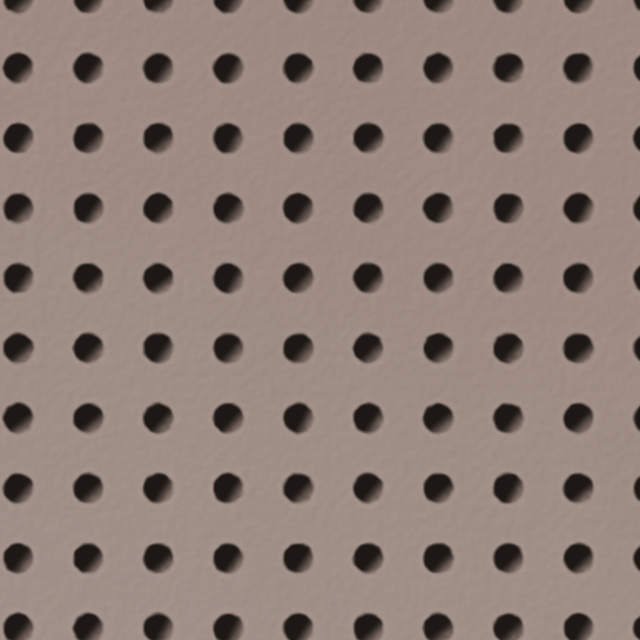
This texture is drawn by a WebGL 2 fragment shader. Its source:

```glsl
#version 300 es
precision highp float;
// Perforated, finely grained taupe panel with a square grid of round holes lit from the upper left.

uniform vec2 u_resolution;
out vec4 fragColor;

// Layout, in canvas widths
const float PITCH = 0.1094;
const vec2 FIRST_HOLE = vec2(0.0287, 0.0182);
const float HOLE_RADIUS = 0.0232;
const float EDGE_SOFTNESS = 0.0036;
const float EDGE_WOBBLE = 0.0011;

// Lighting
const float LIT_ANGLE = -0.70;
const float ANGLE_JITTER = 0.22;
const float LIT_START = 0.02;
const float LIT_END = 1.05;
const float RIM_GLOW = 0.012;

// Surface
const float GRAIN_SCALE = 95.0;
const float GRAIN_STRENGTH = 0.034;
const float MOTTLE_STRENGTH = 0.012;

const vec3 PANEL_LOW = vec3(0.632, 0.567, 0.537);
const vec3 PANEL_HIGH = vec3(0.612, 0.538, 0.505);
const vec3 HOLE_DARK = vec3(0.115, 0.092, 0.082);
const vec3 HOLE_WALL = vec3(0.500, 0.430, 0.400);

float hash(vec2 p) {
    return fract(sin(dot(p, vec2(127.1, 311.7))) * 43758.5453);
}

float valueNoise(vec2 p) {
    vec2 cell = floor(p);
    vec2 f = fract(p);
    f = f * f * (3.0 - 2.0 * f);
    float bottom = mix(hash(cell), hash(cell + vec2(1.0, 0.0)), f.x);
    float top = mix(hash(cell + vec2(0.0, 1.0)), hash(cell + vec2(1.0)), f.x);
    return mix(bottom, top, f.y);
}

float fbm(vec2 p) {
    float sum = 0.0;
    float weight = 0.5;
    for (int i = 0; i < 3; i++) {
        sum += weight * valueNoise(p);
        p = mat2(1.6, 1.2, -1.2, 1.6) * p + 17.3;
        weight *= 0.5;
    }
    return sum;
}

// Panel colour: slow gradient, faint mottling and embossed grain
vec3 panelColor(vec2 uv) {
    vec3 color = mix(PANEL_LOW, PANEL_HIGH, clamp(0.75 * uv.y + 0.25 * uv.x, 0.0, 1.0));
    color += MOTTLE_STRENGTH * (fbm(uv * 7.0) - 0.44);
    vec2 grainPos = uv * GRAIN_SCALE;
    float relief = fbm(grainPos + vec2(0.22, -0.22)) - fbm(grainPos - vec2(0.22, -0.22));
    return color + GRAIN_STRENGTH * relief;
}

// Hole colour: shadow with the far wall catching light at lower right
vec3 holeColor(vec2 offset, vec2 id) {
    float angle = LIT_ANGLE + ANGLE_JITTER * (hash(id + 3.7) - 0.5) * 2.0;
    float depth = dot(offset, vec2(cos(angle), sin(angle))) / HOLE_RADIUS;
    float start = LIT_START + 0.16 * (hash(id + 9.1) - 0.5);
    float lit = smoothstep(start, LIT_END, depth);
    lit *= 0.88 + 0.24 * valueNoise(offset * 140.0 + id * 5.0);
    return mix(HOLE_DARK, HOLE_WALL, clamp(lit, 0.0, 1.0));
}

void main() {
    vec2 uv = gl_FragCoord.xy / u_resolution;
    float pixel = 1.0 / min(u_resolution.x, u_resolution.y);

    // Nearest hole
    vec2 grid = (uv - FIRST_HOLE) / PITCH;
    vec2 id = floor(grid + 0.5);
    vec2 offset = (grid - id) * PITCH;

    // Slightly uneven rim
    float wobble = (valueNoise(offset * 110.0 + id * 13.0) - 0.5) * 2.0 * EDGE_WOBBLE;
    float rimDistance = length(offset) - HOLE_RADIUS + wobble;
    float softness = max(EDGE_SOFTNESS, pixel);
    float hole = 1.0 - smoothstep(-softness, softness, rimDistance);

    // Thin lighter lip around each hole
    vec3 color = panelColor(uv);
    float lip = (rimDistance - 0.006) / 0.003;
    color += RIM_GLOW * exp(-lip * lip);

    color = mix(color, holeColor(offset, id), hole);
    fragColor = vec4(color, 1.0);
}
```
